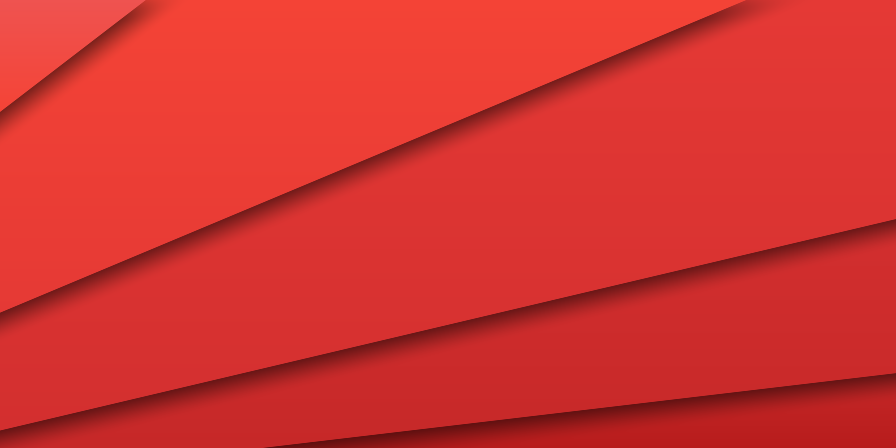
A Shadertoy shader for this background:

```glsl
// Overlapping red paper sheets with slanted edges and soft drop shadows.

#define SHEETS 4
#define ASPECT 2.0
#define SHADOW_STRENGTH 0.65
#define SHADOW_INNER 0.030
#define SHADOW_OUTER 0.064
#define TOP_FADE_START 0.95
#define TOP_FADE_END 1.03

// Sheet edges as (height at left side, slope), topmost sheet first
const vec2 EDGES[SHEETS] = vec2[](
    vec2( 0.750, 0.768),
    vec2( 0.302, 0.419),
    vec2( 0.039, 0.236),
    vec2(-0.069, 0.118));

// Each sheet blends from one red to the next
const vec3 REDS[SHEETS + 2] = vec3[](
    vec3(0.937, 0.325, 0.314),
    vec3(0.957, 0.263, 0.212),
    vec3(0.898, 0.224, 0.208),
    vec3(0.827, 0.184, 0.184),
    vec3(0.776, 0.157, 0.157),
    vec3(0.718, 0.110, 0.110));

// Vertical gradient over the visible height of a sheet
vec3 sheetColor(int i, float y) {
    float top = 1.0;
    float bottom = 0.0;
    if (i > 0) top = min(1.0, EDGES[i - 1].x + EDGES[i - 1].y * ASPECT);
    if (i < SHEETS) bottom = max(0.0, EDGES[i].x);
    float t = clamp((top - y) / (top - bottom), 0.0, 1.0);
    return mix(REDS[i], REDS[i + 1], t);
}

// Signed distance to a sheet edge, positive below it
float edgeDistance(vec2 p, vec2 edge) {
    return (edge.x + edge.y * p.x - p.y) / length(vec2(edge.y, 1.0));
}

void mainImage(out vec4 fragColor, in vec2 fragCoord) {
    vec2 p = fragCoord / iResolution.xy * vec2(ASPECT, 1.0);
    float halfPixel = 0.5 / iResolution.y;

    // Shadows soften where the sheets end at the top
    float topFade = 1.0 - smoothstep(TOP_FADE_START, TOP_FADE_END, p.y);

    // Stack the sheets from the lowest to the topmost
    vec3 color = sheetColor(SHEETS, p.y);
    for (int i = SHEETS - 1; i >= 0; i--) {
        float d = edgeDistance(p, EDGES[i]);
        float shadow = 1.0 - smoothstep(-SHADOW_INNER, SHADOW_OUTER, d);
        color *= 1.0 - SHADOW_STRENGTH * topFade * shadow;

        float cover = 1.0 - smoothstep(-halfPixel, halfPixel, d);
        color = mix(color, sheetColor(i, p.y), cover);
    }

    fragColor = vec4(color, 1.0);
}
```
